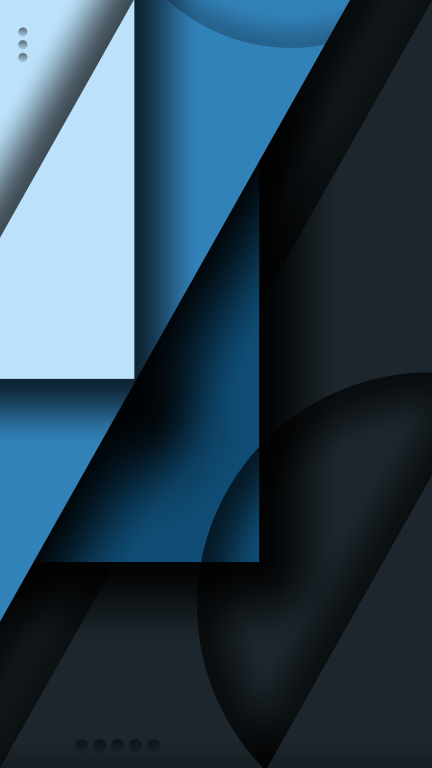
Give the GLSL for this background, as a Shadertoy shader.

```glsl
// Layered paper sheets: pale and blue cards over dark slate, cut by parallel diagonals.
// Each sheet is a signed distance; soft shadows come from distance to the sheet above.
// Positions are in canvas widths, measured from the top left corner.

const vec3 PALE  = vec3(0.737, 0.886, 0.985);
const vec3 BLUE  = vec3(0.195, 0.510, 0.730);
const vec3 NAVY  = vec3(0.060, 0.305, 0.465);
const vec3 SLATE = vec3(0.110, 0.150, 0.174);

const float HEIGHT = 16.0 / 9.0;
const vec2 SLANT = vec2(0.8714, 0.4906);   // normal of every diagonal
const float CUT_PALE = 0.270;
const float CUT_BLUE = 0.706;
const float CUT_BAND = 0.872;
const float CUT_CORNER = 1.411;

const vec2 PALE_CORNER = vec2(0.311, 0.877);
const vec2 NAVY_CORNER = vec2(0.600, 1.301);
const vec2 DISC_CENTER = vec2(0.995, 1.401);
const float DISC_RADIUS = 0.539;
const vec2 TOP_CENTER = vec2(0.674, -0.315);
const float TOP_RADIUS = 0.426;

// Coverage of the side where d is negative, one pixel soft
float inside(float d) {
    return clamp(0.5 - d * iResolution.x, 0.0, 1.0);
}

// Light left at distance d from a sheet casting a shadow of the given width
float shade(float d, float width, float darkest) {
    return mix(darkest, 1.0, smoothstep(0.0, 1.0, d / width));
}

// Signed distance to a card that runs off the top left of the canvas
float card(vec2 p, vec2 corner) {
    vec2 d = p - corner;
    return length(max(d, 0.0)) + min(max(d.x, d.y), 0.0);
}

// Punched holes in a row, darker along their upper rim
vec3 punchHoles(vec3 color, vec2 p, vec2 first, vec2 stride, int count, float radius) {
    for (int i = 0; i < count; i++) {
        vec2 d = p - first - stride * float(i);
        float light = mix(0.52, 0.85, smoothstep(-radius, radius, d.y));
        color *= mix(1.0, light, inside(length(d) - radius));
    }
    return color;
}

void mainImage(out vec4 fragColor, in vec2 fragCoord) {
    vec2 uv = fragCoord / iResolution.xy;
    vec2 p = vec2(uv.x, (1.0 - uv.y) * HEIGHT);

    float slant = dot(p, SLANT);
    float fromBlue = slant - CUT_BLUE;
    float fromBand = slant - CUT_BAND;
    float fromCorner = slant - CUT_CORNER;
    float navyCard = card(p, NAVY_CORNER);
    float paleCard = card(p, PALE_CORNER);
    float disc = length(p - DISC_CENTER) - DISC_RADIUS;
    float topDisc = length(p - TOP_CENTER) - TOP_RADIUS;

    // Slate ground with the sunken diagonal band
    float bandLight = 0.66 * shade(-fromBand, 0.10, 0.65) * shade(fromBlue, 0.12, 0.40);
    vec3 slate = SLATE * mix(1.0, bandLight, inside(fromBand));
    slate *= shade(navyCard, 0.20, 0.10);

    // Navy card, darkest beside the corner of the pale card
    vec3 navy = NAVY * shade(fromBlue + 0.035, 0.25, 0.04);
    vec2 blot = (p - PALE_CORNER - vec2(0.025, 0.07)) / vec2(0.13, 0.16);
    navy *= 1.0 - 0.80 * exp(-dot(blot, blot));
    vec3 color = mix(slate, navy, inside(navyCard));

    // Large sunken disc, trimmed by the corner sheet
    float discLight = shade(-disc, 0.14, 0.34) * shade(-fromCorner, 0.13, 0.40);
    color *= mix(1.0, discLight, inside(disc) * inside(fromCorner));
    color *= shade(HEIGHT - p.y, 0.07, 0.80);

    // Blue sheet with its sunken disc and the shadow of the pale card
    vec3 blue = BLUE * mix(1.0, shade(-topDisc, 0.09, 0.76), inside(topDisc));
    blue *= shade(paleCard + 0.01, 0.17, 0.26);
    color = mix(color, blue, inside(fromBlue));

    // Pale card, with its upper left part lying below the diagonal fold
    float fold = slant - CUT_PALE;
    vec3 pale = PALE * mix(1.0, shade(-fold, 0.14, 0.34), inside(fold));
    color = mix(color, pale, inside(paleCard));

    // Rows of holes
    color = punchHoles(color, p, vec2(0.053, 0.074), vec2(0.0, 0.0295), 3, 0.0105);
    color = punchHoles(color, p, vec2(0.189, 1.726), vec2(0.0417, 0.0), 5, 0.0150);

    fragColor = vec4(color, 1.0);
}
```
